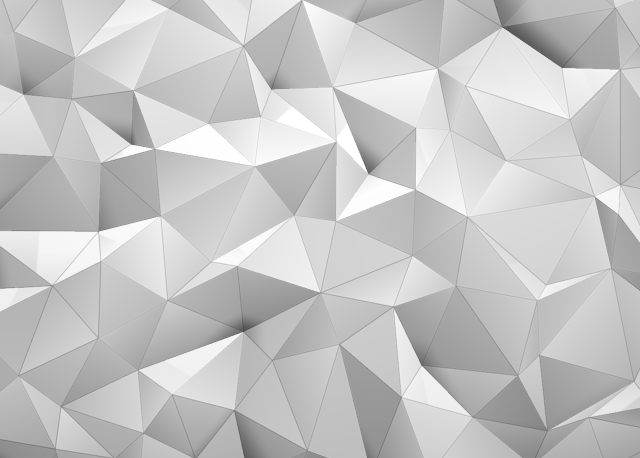
This background is drawn by a Shadertoy shader. Its source:

```glsl
const float ROWS = 7.3;     // mesh rows per canvas height
const float JITTER = 0.9;   // vertex wander inside a cell
const float TILT = 0.44;    // mesh rotation in radians

float hash(vec2 p) {
    return fract(sin(dot(p, vec2(127.1, 311.7))) * 43758.5453);
}

mat2 rotation(float angle) {
    float c = cos(angle), s = sin(angle);
    return mat2(c, s, -s, c);
}

float cross2(vec2 a, vec2 b) {
    return a.x * b.y - a.y * b.x;
}

// Jittered mesh vertex: position in xy, height in z
vec3 meshVertex(vec2 id) {
    vec2 wander = vec2(hash(id), hash(id + 17.3)) - 0.5;
    return vec3(id + 0.5 + JITTER * wander, hash(id + 41.7));
}

vec3 barycentric(vec2 p, vec2 a, vec2 b, vec2 c) {
    float area = cross2(b - a, c - a);
    float u = cross2(b - p, c - p) / area;
    float v = cross2(c - p, a - p) / area;
    return vec3(u, v, 1.0 - u - v);
}

// True when segment ac separates b from d
bool separates(vec2 a, vec2 c, vec2 b, vec2 d) {
    return cross2(c - a, b - a) * cross2(c - a, d - a) < 0.0;
}

// Thin groove with a faint bright bevel beside it
float seam(float tone, float dist, float variation, float pixel) {
    float width = 0.0012;
    float groove = 1.0 - smoothstep(width - 0.5 * pixel, width + 0.5 * pixel, dist);
    float bevel = 1.0 - smoothstep(width, width + 0.003, dist);
    tone += 0.025 * bevel * (1.0 - groove);
    return tone * (1.0 - mix(0.03, 0.22, variation) * groove);
}

float shadeFacet(vec2 p, vec3 w, vec3 a, vec3 b, vec3 c, vec2 seed, vec2 light, float pixel) {
    vec3 n = cross(b - a, c - a);
    float slope = 1.3 * dot(n.xy, light) / n.z;
    float lit = slope / sqrt(1.0 + slope * slope);
    float height = dot(w, vec3(a.z, b.z, c.z));

    // Diffuse tone with a soft drift across the facet
    vec3 drift = vec3(hash(seed + 3.1), hash(seed + 5.7), hash(seed + 9.2)) - 0.5;
    float tone = 0.79 + 0.19 * lit + 0.16 * dot(w, drift) + 0.08 * (height - 0.5);

    // Glossy reflection on facets facing the light
    vec2 middle = (a.xy + b.xy + c.xy) / 3.0;
    vec2 across = rotation(6.283 * hash(seed + 1.3)) * vec2(1.0, 0.0);
    float panel = smoothstep(-0.025, 0.025, dot(p - middle, across) + 0.08);
    tone += 0.09 * panel * smoothstep(0.35, 0.8, lit) * step(0.4, hash(seed + 7.9));

    // Occlusion in low corners turned away from the light
    float pit = 1.0 - smoothstep(0.0, 0.32, height);
    tone *= 1.0 - 0.46 * pit * (1.0 - smoothstep(-0.7, 0.1, lit));

    // Seams along the three edges
    vec3 edge = vec3(length(c.xy - b.xy), length(a.xy - c.xy), length(b.xy - a.xy));
    vec3 dist = w * abs(n.z) / edge / ROWS;
    vec3 variation = fract(5.0 * vec3(b.z + c.z, c.z + a.z, a.z + b.z));
    for (int i = 0; i < 3; i++) {
        tone = seam(tone, dist[i], variation[i], pixel);
    }
    return tone;
}

// Finds and shades the triangle covering p
float facetedRelief(vec2 p, vec2 light, float pixel) {
    float tone = 0.78;
    vec2 base = floor(p - 0.5);
    for (int k = 0; k < 9; k++) {
        vec2 id = base + vec2(k % 3, k / 3) - 1.0;
        vec3 a = meshVertex(id);
        vec3 b = meshVertex(id + vec2(1.0, 0.0));
        vec3 c = meshVertex(id + vec2(1.0, 1.0));
        vec3 d = meshVertex(id + vec2(0.0, 1.0));
        // Prefer the shorter valid diagonal of the cell
        bool splitAC = separates(a.xy, c.xy, b.xy, d.xy);
        bool splitBD = separates(b.xy, d.xy, a.xy, c.xy);
        float bias = mix(0.75, 1.33, hash(id + 63.1));
        bool shortAC = length(a.xy - c.xy) < bias * length(b.xy - d.xy);
        bool useAC = splitAC && (!splitBD || shortAC);
        for (int side = 0; side < 2; side++) {
            bool first = side == 0;
            vec3 t0 = first ? a : c;
            vec3 t1 = first ? b : d;
            vec3 t2 = useAC ? (first ? c : a) : (first ? d : b);
            vec3 w = barycentric(p, t0.xy, t1.xy, t2.xy);
            if (min(w.x, min(w.y, w.z)) >= 0.0) {
                tone = shadeFacet(p, w, t0, t1, t2, id + 0.37 * float(side), light, pixel);
            }
        }
    }
    return tone;
}

void mainImage(out vec4 fragColor, in vec2 fragCoord) {
    mat2 tilt = rotation(TILT);
    vec2 light = tilt * normalize(vec2(0.3, 0.9));
    float pixel = 1.0 / iResolution.y;
    float tone = 0.0;
    // Four samples per pixel
    for (int i = 0; i < 4; i++) {
        vec2 p = (fragCoord + 0.5 * vec2(i % 2, i / 2) - 0.25) * pixel;
        tone += 0.25 * min(facetedRelief(tilt * p * ROWS + 20.0, light, pixel), 0.97);
    }
    // Brighter top, darker corners
    vec2 q = fragCoord / iResolution.xy - 0.5;
    tone += 0.08 * q.y + 0.02 - 0.14 * dot(q, q);
    fragColor = vec4(vec3(clamp(tone, 0.0, 1.0)), 1.0);
}
```
